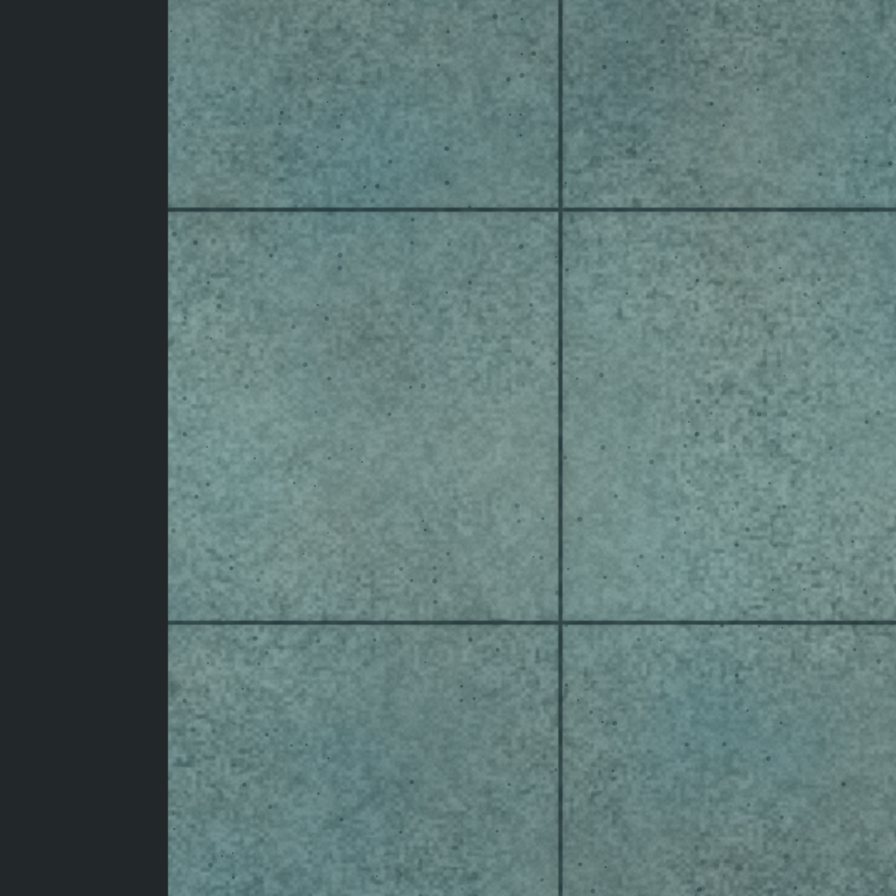
Reproduce this texture procedurally as a Shadertoy shader.

```glsl
// Weathered teal stone tiles with thin dark grout beside a charcoal strip.

float hash(vec2 p) {
    vec3 q = fract(vec3(p.xyx) * 0.1031);
    q += dot(q, q.yzx + 33.33);
    return fract((q.x + q.y) * q.z);
}

float valueNoise(vec2 p) {
    vec2 cell = floor(p), f = fract(p);
    f = f * f * (3.0 - 2.0 * f);
    return mix(mix(hash(cell), hash(cell + vec2(1, 0)), f.x),
               mix(hash(cell + vec2(0, 1)), hash(cell + vec2(1, 1)), f.x), f.y);
}

float fbm(vec2 p) {
    float sum = 0.0, amplitude = 0.5;
    for (int i = 0; i < 4; i++) {
        sum += amplitude * valueNoise(p);
        p = mat2(0.8, 0.6, -0.6, 0.8) * p * 2.03 + 17.0;
        amplitude *= 0.5;
    }
    return sum / 0.9375;
}

// Soft elliptical patch, 1 at its centre.
float patchAt(vec2 uv, vec2 centre, vec2 radius) {
    vec2 d = (uv - centre) / radius;
    return exp(-dot(d, d));
}

// Sparse round pits scattered one per grid cell.
float pits(vec2 p, float density) {
    vec2 cell = floor(p);
    vec2 centre = 0.3 + 0.4 * vec2(hash(cell + 5.3), hash(cell + 91.7));
    float radius = mix(0.12, 0.3, hash(cell + 43.1));
    float present = step(1.0 - density, hash(cell + 12.9));
    return present * (1.0 - smoothstep(radius * 0.4, radius, length(fract(p) - centre)));
}

vec3 stone(vec2 uv) {
    // Broad light: a bright middle row with darker rows above and below
    float light = 0.2 + 0.68 * patchAt(uv, vec2(0.6, 0.5), vec2(1.2, 0.27));
    light += 0.22 * patchAt(uv, vec2(0.22, 0.55), vec2(0.10, 0.16));
    light += 0.20 * patchAt(uv, vec2(0.82, 0.35), vec2(0.16, 0.10));
    light += 0.22 * patchAt(uv, vec2(0.88, 0.83), vec2(0.12, 0.06));
    light += 0.22 * patchAt(uv, vec2(0.21, 0.93), vec2(0.08, 0.13));
    light += 0.18 * patchAt(uv, vec2(0.30, 0.25), vec2(0.13, 0.06));
    light -= 0.30 * patchAt(uv, vec2(0.40, 0.59), vec2(0.11, 0.07));
    light -= 0.20 * patchAt(uv, vec2(0.69, 0.90), vec2(0.08, 0.10));
    light -= 0.15 * patchAt(uv, vec2(0.46, 0.27), vec2(0.06, 0.05));
    light += 0.55 * (fbm(uv * 7.0 + 3.0) - 0.5);
    vec3 colour = mix(vec3(0.362, 0.475, 0.478), vec3(0.462, 0.572, 0.558), light);

    // Drifting tint between cool blue and warm grey
    float warmth = fbm(uv * 5.0 + 41.0) - 0.5 + 0.25 * (uv.x - 0.6);
    colour += warmth * vec3(0.07, 0.0, -0.03);

    // Mottling, fine grain and dark pores, stronger in clustered areas
    float roughness = smoothstep(0.25, 0.7, fbm(uv * 6.0 + 70.0));
    colour += 0.07 * (fbm(uv * 48.0) - 0.5);
    colour += mix(0.07, 0.12, roughness) * (valueNoise(uv * vec2(185, 205)) - 0.5);
    colour += 0.035 * (valueNoise(uv * 360.0 + 8.0) - 0.5);
    float pores = smoothstep(0.68, 0.95, valueNoise(uv * 130.0 + 29.0));
    colour -= 0.075 * pores * roughness;
    colour -= vec3(0.13, 0.12, 0.11) * pits(uv * 75.0, 0.05);
    return colour;
}

void mainImage(out vec4 fragColor, in vec2 fragCoord) {
    vec2 uv = fragCoord / iResolution.xy;
    float pixel = 1.0 / iResolution.y;
    vec3 colour = stone(uv);

    // Grout: one upright seam and evenly repeated level seams
    float upright = abs(uv.x - 0.6255);
    float level = abs(mod(uv.y - 0.305 + 0.2305, 0.461) - 0.2305);
    float seamDistance = min(upright, level);
    float wear = 0.72 + 0.28 * valueNoise(uv * 110.0 + 6.0);
    float seam = 1.0 - smoothstep(0.0008, 0.0032 + pixel * 0.5, seamDistance);
    colour *= 1.0 - 0.10 * exp(-seamDistance * 180.0);
    colour = mix(colour, vec3(0.15, 0.235, 0.245), seam * wear);

    // Flat charcoal strip on the left
    float strip = 1.0 - smoothstep(-pixel, pixel, uv.x - 0.1875);
    colour = mix(colour, vec3(0.132, 0.153, 0.163), strip);

    fragColor = vec4(clamp(colour, 0.0, 1.0), 1.0);
}
```
